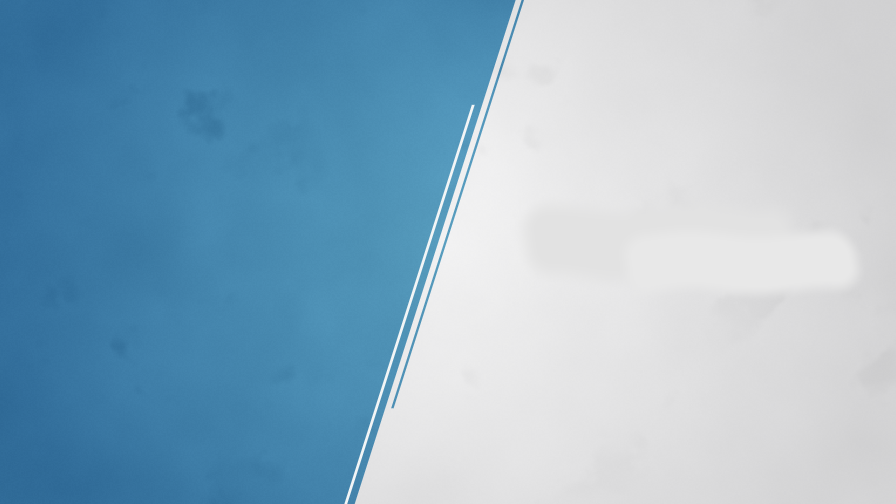
Give the GLSL for this background, as a Shadertoy shader.

```glsl
// A slanted divide between weathered blue plaster and pale grey plaster,
// with two thin stripes along the seam and a soft wiped patch on the right.
// Built from a radial glow, line distances and soft cellular mottling.

// Coordinates are centred, with the canvas height as one unit.
const float EDGE_X = -0.0255;          // seam position at mid height
const float EDGE_SLOPE = 0.3194;       // sideways shift per unit of height
const float WHITE_OFFSET = -0.0168;    // stripe offsets across the seam
const float BLUE_OFFSET = 0.0135;
const float WHITE_HALF_WIDTH = 0.0027;
const float BLUE_HALF_WIDTH = 0.0023;
const float WHITE_TOP = 0.292;         // where each stripe stops
const float BLUE_BOTTOM = -0.310;
const vec2 GLOW_CENTRE = vec2(0.0, 0.01);
const float GLOW_RADIUS = 0.88;
const vec3 BLUE_LIGHT = vec3(0.35, 0.625, 0.755);
const vec3 BLUE_DARK = vec3(0.20, 0.435, 0.61);
const vec3 GREY_LIGHT = vec3(0.952, 0.952, 0.954);
const vec3 GREY_DARK = vec3(0.825, 0.825, 0.83);
const vec3 STRIPE_WHITE = vec3(0.95, 0.96, 0.965);
const vec3 PATCH_LEFT = vec3(0.887);
const vec3 PATCH_RIGHT = vec3(0.910);
const float MOTTLE = 0.035;
const float STAIN = 0.055;
const float GRAIN = 0.012;

vec2 hash2(vec2 cell) {
    vec3 q = fract(cell.xyx * vec3(0.1031, 0.1030, 0.0973));
    q += dot(q, q.yzx + 33.33);
    return fract((q.xx + q.yz) * q.zy);
}

// Sum of soft light and dark spots, one per cell, roughly -1 to 1
float softCells(vec2 p) {
    vec2 cell = floor(p);
    float sum = 0.0;
    for (int j = -1; j <= 1; j++) {
        for (int i = -1; i <= 1; i++) {
            vec2 id = cell + vec2(i, j);
            vec2 h = hash2(id);
            vec2 d = p - id - h;
            float falloff = max(0.0, 1.0 - dot(d, d));
            sum += (2.0 * hash2(id + 71.0).x - 1.0) * falloff * falloff;
        }
    }
    return sum;
}

float layeredCells(vec2 p) {
    float sum = 0.0;
    float gain = 0.5;
    for (int i = 0; i < 4; i++) {
        sum += gain * softCells(p);
        p = mat2(1.6, 1.2, -1.2, 1.6) * p + 9.7;
        gain *= 0.55;
    }
    return sum;
}

// Coverage of a shape of signed distance d, smoothed over one pixel
float cover(float d) {
    return clamp(0.5 - d * iResolution.y, 0.0, 1.0);
}

float softBox(vec2 p, vec2 centre, vec2 halfSize, float blur) {
    const float ROUNDING = 0.045;
    vec2 q = abs(p - centre) - halfSize + ROUNDING;
    float d = length(max(q, 0.0)) + min(max(q.x, q.y), 0.0) - ROUNDING;
    return 1.0 - smoothstep(-blur, blur, d);
}

void mainImage(out vec4 fragColor, in vec2 fragCoord) {
    vec2 p = (fragCoord - 0.5 * iResolution.xy) / iResolution.y;

    // Glow from the middle out to the sides
    float shade = clamp(length(p - GLOW_CENTRE) / GLOW_RADIUS, 0.0, 1.0);
    vec3 blue = mix(BLUE_LIGHT, BLUE_DARK, shade);
    vec3 grey = mix(GREY_LIGHT, GREY_DARK, shade);

    // Plaster mottling, sparse stains and fine grain
    float mottle = layeredCells(p * 4.0 + 3.0);
    float blot = layeredCells(p * 9.0 + 41.0);
    float stain = smoothstep(0.2, 0.6, blot) * smoothstep(-0.1, 0.4, mottle);
    float grain = hash2(floor(p * 430.0) + 500.0).x - 0.5;
    float texture1 = MOTTLE * mottle - STAIN * stain + GRAIN * grain;
    blue += texture1 * vec3(0.8, 1.0, 1.0);
    grey += 0.5 * texture1;

    // Wiped patch: two overlapping soft boxes with a wavy outline
    vec2 w = p + 0.006 * sin(p.yx * vec2(31.0, 23.0));
    grey = mix(grey, PATCH_LEFT, softBox(w, vec2(0.421, 0.019), vec2(0.264, 0.068), 0.025));
    grey = mix(grey, PATCH_RIGHT, softBox(w, vec2(0.579, -0.021), vec2(0.229, 0.056), 0.018));

    // Seam and its two stripes
    float seam = (p.x - EDGE_X - EDGE_SLOPE * p.y) * inversesqrt(1.0 + EDGE_SLOPE * EDGE_SLOPE);
    float whiteLine = max(abs(seam - WHITE_OFFSET) - WHITE_HALF_WIDTH, p.y - WHITE_TOP);
    float blueLine = max(abs(seam - BLUE_OFFSET) - BLUE_HALF_WIDTH, BLUE_BOTTOM - p.y);
    vec3 color = mix(grey, blue, cover(seam));
    color = mix(color, STRIPE_WHITE, cover(whiteLine));
    color = mix(color, blue, cover(blueLine));

    fragColor = vec4(color, 1.0);
}
```
